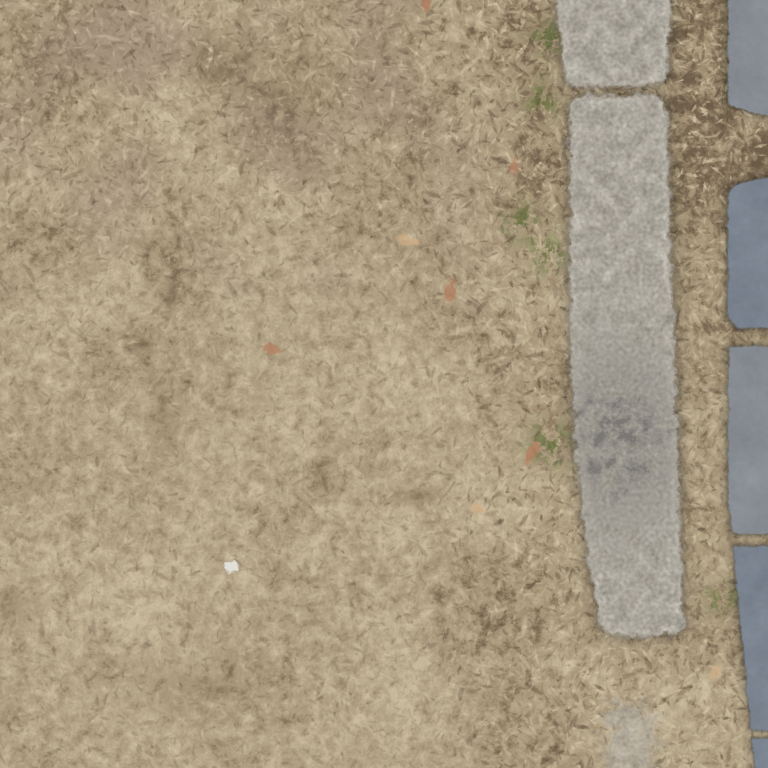
A WebGL 2 fragment shader for this texture:

```glsl
#version 300 es
precision highp float;
uniform vec2 u_resolution;
out vec4 fragColor;

const vec3 STRAW = vec3(.75, .69, .575);
const vec3 THATCH = vec3(.605, .535, .425);
const vec3 EARTH = vec3(.4, .34, .265);
const vec3 MAUVE = vec3(.6, .525, .465);
const vec3 TIP = vec3(.87, .81, .69);
const vec3 MOSS = vec3(.36, .4, .21);
const vec3 GRANITE = vec3(.665, .645, .605);
const vec3 STAIN = vec3(.44, .43, .42);
const vec3 SLATE_GREY = vec3(.54, .56, .575);
const vec3 SLATE_BLUE = vec3(.47, .51, .56);
const vec3 LEAF_TAN = vec3(.82, .68, .52);
const vec3 LEAF_RUST = vec3(.7, .48, .36);
const vec3 PEBBLE = vec3(.88, .88, .85);
const float GRAIN = .8;
const float BLADE_STRENGTH = .75;

// Dark blotches: centre, half size
const vec4 BLOTCHES[9] = vec4[](
  vec4(.38, .89, .07, .05), vec4(.28, .92, .05, .04), vec4(.185, .547, .018, .02),
  vec4(.224, .613, .014, .02), vec4(.215, .45, .025, .05), vec4(.42, .385, .013, .03),
  vec4(.54, .353, .02, .014), vec4(.02, .21, .03, .03), vec4(.24, .1, .08, .04));
// Moss tufts: centre, radius
const vec3 TUFTS[6] = vec3[](vec3(.705, .87, .025), vec3(.717, .95, .025), vec3(.68, .71, .025),
  vec3(.714, .668, .025), vec3(.716, .42, .03), vec3(.94, .22, .02));
// Leaves: centre, angle, half length; tan ones first
const int TAN_COUNT = 3;
const vec4 LEAVES[8] = vec4[](
  vec4(.53, .687, -.2, .013), vec4(.622, .338, -.4, .01), vec4(.932, .125, 1, .012),
  vec4(.585, .62, 1.6, .015), vec4(.669, .785, 1.5, .012), vec4(.352, .546, -.3, .011),
  vec4(.693, .411, 1, .015), vec4(.556, .993, 1.4, .01));

vec2 hash2(vec2 p) {
  vec3 q = fract(p.xyx * vec3(.1031, .103, .0973));
  q += dot(q, q.yzx + 33.33);
  return fract((q.xx + q.yz) * q.zy);
}

float noise(vec2 p) {
  vec2 i = floor(p), f = fract(p), u = f * f * (3. - 2. * f), o = vec2(0, 1);
  float a = dot(hash2(i) - .5, f), b = dot(hash2(i + o.yx) - .5, f - o.yx);
  float c = dot(hash2(i + o) - .5, f - o), d = dot(hash2(i + 1.) - .5, f - 1.);
  return 2. * mix(mix(a, b, u.x), mix(c, d, u.x), u.y);
}

float fbm(vec2 p) {
  float sum = 0., amp = 1.;
  for (int i = 0; i < 4; i++, amp *= .7) {
    sum += amp * noise(p);
    p = mat2(1.6, 1.2, -1.2, 1.6) * p + 17.3;
  }
  return sum;
}

vec2 turn(vec2 p, float a) {
  return vec2(cos(a) * p.x + sin(a) * p.y, cos(a) * p.y - sin(a) * p.x);
}

float cover(float d, float soft) { return 1. - smoothstep(-soft, soft, d); }

// Short blades, positive where light and negative where dark
float blades(vec2 p, float cells, float px) {
  vec2 g = p * cells;
  float sum = 0., soft = max(px * cells, .08);
  for (int k = 0; k < 9; k++) {
    vec2 id = floor(g) + vec2(k % 3 - 1, k / 3 - 1);
    vec2 h = hash2(id + cells), r = hash2(id + cells + 71.7);
    vec2 q = turn(g - id - h, r.x * 6.2832);
    q.y += .4 * (h.x - .5) * q.x * q.x;
    float taper = q.x / mix(.25, .75, h.y);
    sum += cover(abs(q.y) - .15 * (1. - taper * taper), soft) * step(abs(taper), 1.) * (r.y - .5);
  }
  return sum;
}

// Rounded box between two corners
float slab(vec2 p, vec2 low, vec2 high, float radius) {
  vec2 v = max(low - p, p - high) + radius;
  return length(max(v, 0.)) + min(max(v.x, v.y), 0.) - radius;
}

float kerb(vec2 p) {
  float t = max(.6 - p.y, 0.), u = 1. - p.y;
  float upper = slab(p, vec2(.724 + .09 * u, .888), vec2(.875 - .06 * u, 1.1), .022);
  float lower = slab(p, vec2(.742 + .225 * t * t, .172), vec2(.896 - .032 * p.y, .876), .02);
  return min(upper, lower);
}

// Distance to the paving, slab index
vec2 paving(vec2 p) {
  float edge = .948 + .1 * max(.35 - p.y, 0.);
  float tilt = .3 * (p.x - .975) * smoothstep(.7, .8, p.y);
  float tops[5] = float[](1.2, .764, .549, .289, .039);
  float feet[5] = float[](.855, .573, .305, .049, -.2);
  vec2 best = vec2(1, 0);
  for (int i = 0; i < 5; i++) {
    float d = slab(p, vec2(edge, feet[i] - tilt), vec2(1.2, tops[i] + tilt), i == 1 ? .02 : .005);
    if (d < best.x) best = vec2(d, i);
  }
  return best;
}

vec3 ground(vec2 p, float px) {
  float fine = fbm(p * 55. + 9.), verge = smoothstep(.52, .72, p.x);
  float top = smoothstep(.45, .95, p.y), strip = smoothstep(.86, .89, p.x);
  float tone = .32 + .2 * top + .15 * verge + .45 * strip * top - .6 * fbm(p * 7.) - GRAIN * fine;
  for (int i = 0; i < 9; i++) {
    vec2 q = (p - BLOTCHES[i].xy) / BLOTCHES[i].zw;
    tone += .5 * exp(-dot(q, q)) * (1. + fine);
  }
  vec3 col = mix(STRAW, THATCH, clamp(tone, -.2, 1.));
  col = mix(col, EARTH, .8 * smoothstep(.75, 1.5, tone));
  col = mix(col, MAUVE, .5 * top * (1. - verge) * smoothstep(-.2, .4, noise(p * 9. + 4.)));
  float litter = blades(p, 48., px) + blades(p, 75., px) + blades(p, 115., px);
  litter *= BLADE_STRENGTH * (.6 + .35 * top + .5 * verge);
  col = mix(col, TIP, clamp(litter, 0., .75));
  col = mix(col, EARTH, clamp(-1.1 * litter, 0., .75));
  for (int i = 0; i < 6; i++) {
    vec2 q = (p - TUFTS[i].xy) / TUFTS[i].z;
    col = mix(col, MOSS, .8 * exp(-dot(q, q)) * smoothstep(-.2, .3, fine));
  }
  for (int i = 0; i < 8; i++) {
    vec2 q = turn(p - LEAVES[i].xy, LEAVES[i].z);
    float d = length(q * vec2(1, 2)) - LEAVES[i].w + .01 * fine;
    col = mix(col, i < TAN_COUNT ? LEAF_TAN : LEAF_RUST, .7 * cover(d, .004));
  }
  return mix(col, PEBBLE, cover(length(p - vec2(.302, .263)) - .006 + .01 * fine, .003));
}

void main() {
  vec2 p = gl_FragCoord.xy / u_resolution;
  float px = 1. / min(u_resolution.x, u_resolution.y);
  vec3 col = ground(p, px);

  // Kerb stones, the last one half buried
  float rough = fbm(p * 50. + 31.), speck = noise(p * 190.);
  float stone = kerb(p) + .008 * rough;
  vec2 s = (p - vec2(.805, .43)) / vec2(.08, .1);
  vec3 granite = GRANITE + .11 * (rough + speck) + .04 * smoothstep(-.02, 0., stone);
  granite = mix(granite, STAIN, clamp(exp(-dot(s, s)) * (.45 + 1.3 * rough), 0., .85));
  col *= 1. - .35 * exp(-max(stone, 0.) / .007);
  col = mix(col, granite, cover(stone, .003 + px));
  float buried = slab(p, vec2(.788, -.2), vec2(.85, .08), .025) + .03 * rough;
  col = mix(col, granite, .7 * cover(buried, .015));

  // Slate paving
  vec2 pave = paving(p);
  float rim = pave.x + .003 * rough;
  vec3 slate = mix(SLATE_BLUE, SLATE_GREY, pave.y == 0. || pave.y == 2. ? .85 : .15);
  slate += .045 * fbm(p * 14.) + .015 * speck;
  col *= 1. - .4 * exp(-max(rim, 0.) / .005);
  fragColor = vec4(mix(col, slate, cover(rim, .001 + px)), 1);
}
```
